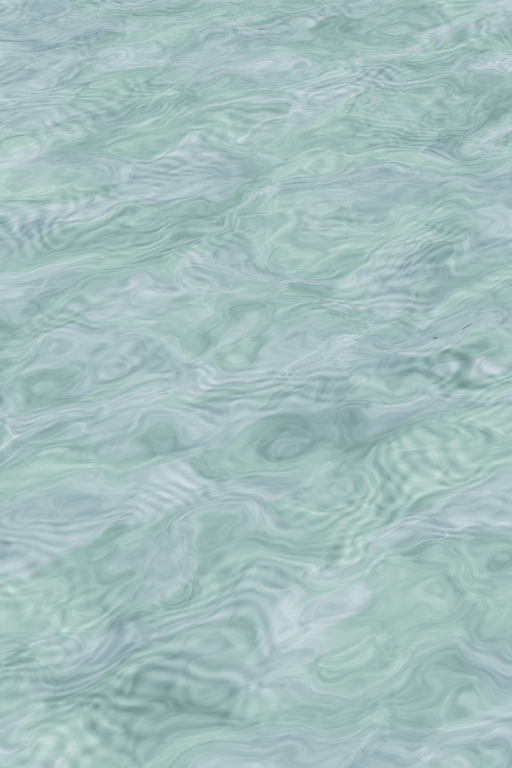
Write a Shadertoy shader that draws this texture.

```glsl
// Pale teal sea water seen at a slant: sky reflections, crisp facets and fine ripple trains.

const float TAU = 6.2831853;
const vec3 DEEP_TEAL  = vec3(0.49, 0.615, 0.612);
const vec3 BODY_TEAL  = vec3(0.622, 0.742, 0.728);
const vec3 PALE_MINT  = vec3(0.755, 0.84, 0.825);
const vec3 SKY_TINT   = vec3(0.018, -0.004, 0.024);
const vec3 FLECK_DARK = vec3(0.36, 0.47, 0.45);

// Random gradient in -1..1 for a lattice cell
vec2 cellGradient(vec2 cell) {
    vec3 q = fract(cell.xyx * vec3(0.1031, 0.1030, 0.0973));
    q += dot(q, q.yzx + 33.33);
    return fract((q.xx + q.yz) * q.zy) * 2.0 - 1.0;
}

float cornerValue(vec2 cell, vec2 f, vec2 corner) {
    return dot(cellGradient(cell + corner), f - corner);
}

float gradientNoise(vec2 p) {
    vec2 cell = floor(p), f = p - cell;
    vec2 u = f * f * f * (f * (f * 6.0 - 15.0) + 10.0);
    float low  = mix(cornerValue(cell, f, vec2(0, 0)), cornerValue(cell, f, vec2(1, 0)), u.x);
    float high = mix(cornerValue(cell, f, vec2(0, 1)), cornerValue(cell, f, vec2(1, 1)), u.x);
    return mix(low, high, u.y);
}

float fbm(vec2 p, int octaves) {
    const mat2 turn = mat2(1.9, 0.6, -0.6, 1.9);
    float sum = 0.0, amplitude = 1.0;
    for (int i = 0; i < octaves; i++) {
        sum += amplitude * gradientNoise(p);
        p = turn * p + 17.3;
        amplitude *= 0.52;
    }
    return sum;
}

// Screen position to tilted water plane; features shrink and flatten upwards
vec2 toSurface(vec2 uv, float horizon, float tilt) {
    float depth = horizon / (horizon - uv.y);
    vec2 plane = vec2((uv.x - 0.33) * depth, 1.5 * horizon * (depth - 1.0));
    plane.y -= tilt * plane.x;
    return plane * 6.0;
}

// Pushes a signed field towards -1 and 1, leaving an edge of the given width
float crisp(float field, float width) {
    return field * inversesqrt(field * field + width * width);
}

// Fine parallel crests, limited to scattered patches and faded when too dense
float rippleTrain(vec2 p, vec2 direction, float frequency, float seed) {
    float bend = gradientNoise(p * 0.7 + seed) + 0.25 * gradientNoise(p * 2.1 - seed);
    float phase = frequency * (dot(p, direction) + 0.8 * bend);
    float patches = smoothstep(0.02, 0.3, gradientNoise(p * vec2(0.55, 0.7) + seed * 1.7));
    float resolved = 1.0 - smoothstep(0.25, 0.5, fwidth(phase));
    return sin(TAU * phase) * patches * resolved;
}

// Thin line where a field crosses zero
float crestLine(vec2 p, float width) {
    return 1.0 - smoothstep(0.0, width, abs(fbm(p, 4)));
}

vec3 waterRamp(float tone) {
    vec3 shade = mix(BODY_TEAL, DEEP_TEAL, clamp(-tone, 0.0, 1.25));
    return mix(shade, PALE_MINT, clamp(tone, 0.0, 1.25));
}

void mainImage(out vec4 fragColor, in vec2 fragCoord) {
    vec2 uv = fragCoord / iResolution.y;
    vec2 surface = toSurface(uv, 2.2, 0.38);

    // Flowing distortion shared by all layers
    vec2 flow = vec2(fbm(surface * 0.7 + 3.1, 3), fbm(surface * 0.7 + 41.7, 3));
    vec2 p = surface + 1.25 * flow;

    // Broad swell, sharp facets and streaks
    float swell = fbm(p * vec2(0.55, 0.75) + 9.0, 4);
    float largeFacets = crisp(fbm(p * vec2(0.9, 1.25) + 23.0, 4), 0.1);
    float smallFacets = crisp(fbm(p * vec2(1.9, 3.0) + 57.0, 4), 0.12);
    float streaks = fbm(p * vec2(2.8, 5.5) + 5.0 * flow, 3);
    float tone = 0.75 * swell + 0.22 * largeFacets + 0.2 * smallFacets + 0.65 * streaks;

    // Ripple trains in differing directions
    tone += 0.32 * rippleTrain(surface + 0.5 * flow, vec2(0.3, 0.95), 5.5, 11.0);
    tone += 0.3 * rippleTrain(surface + 0.5 * flow, vec2(-0.6, 0.8), 6.0, 29.0);
    tone += 0.28 * rippleTrain(surface + 0.4 * flow, vec2(0.85, 0.6), 5.0, 47.0);

    // Bright crests
    float crestPatches = smoothstep(-0.05, 0.3, gradientNoise(p * 0.6 + 71.0));
    tone += 0.5 * crestPatches * crestLine(p * vec2(0.6, 1.3) + 83.0, 0.07);

    // Cool sky reflection over green water
    float sky = smoothstep(-0.14, 0.18, fbm(p * vec2(0.5, 0.9) + 97.0, 5));
    vec3 color = waterRamp(tone + 0.18 * sky) + SKY_TINT * (1.4 * sky - 0.3);

    // Rare dark flecks in the troughs
    float fleck = smoothstep(0.3, 0.48, gradientNoise(p * vec2(6.0, 8.0) + 13.0));
    fleck *= smoothstep(0.3, 0.5, gradientNoise(p * 0.8 + 131.0));
    color = mix(color, FLECK_DARK, 0.7 * fleck);

    fragColor = vec4(color, 1.0);
}
```
